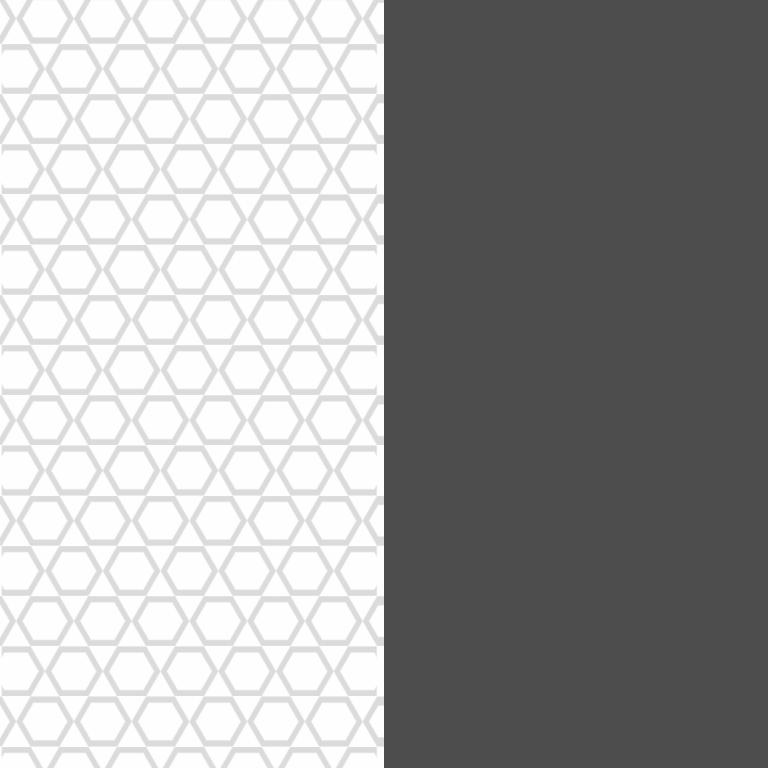
This pattern is drawn by a WebGL 2 fragment shader. Its source:

```glsl
#version 300 es
precision highp float;

uniform vec2 u_resolution;
out vec4 fragColor;

const vec3 PAPER = vec3(0.995);
const vec3 LINE = vec3(0.86);
const vec3 CHARCOAL = vec3(0.302);

const vec2 PITCH = vec2(0.0752, 0.06537);
const vec2 FIRST_CENTER = vec2(0.0586, 0.0605);
const float APOTHEM = 0.0326;
const float SPLIT = 0.5;
const vec2 LATTICE_SPAN = vec2(0.0023, 0.4906);

// Distances to the flat sides (x) and the slanted sides (y) of a hexagon
vec2 hexSides(vec2 p, float apothem) {
    p = abs(p);
    return vec2(p.y, dot(p, vec2(0.8660, 0.5))) - apothem;
}

// Hexagonal outline whose stroke lies inside its border
float hexRing(vec2 p, float apothem, vec2 stroke) {
    vec2 sides = hexSides(p, apothem);
    float outer = max(sides.x, sides.y);
    float inner = max(sides.x + stroke.x, sides.y + stroke.y);
    return max(outer, -inner);
}

float coverage(float distance, float blur) {
    return 1.0 - smoothstep(-blur, blur, distance);
}

// Staggered rows of hexagons that touch at their corners
float lattice(vec2 p, float blur) {
    vec2 q = p - FIRST_CENTER;
    float row = floor(q.y / PITCH.y + 0.5);
    float shifted = mod(row, 2.0);
    q.y -= row * PITCH.y;
    q.x -= 0.5 * shifted * PITCH.x;
    q.x -= PITCH.x * floor(q.x / PITCH.x + 0.5);

    // Flat strokes thicken in the last sliver before the split
    float margin = step(LATTICE_SPAN.y, p.x);
    vec2 stroke = vec2(mix(0.0081, 0.0120, margin), 0.0072);
    float ring = coverage(hexRing(q, APOTHEM, stroke), blur);

    // Shifted rows stop short of both ends
    float outside = max(LATTICE_SPAN.x - p.x, p.x - LATTICE_SPAN.y);
    return ring * mix(1.0, coverage(outside, blur), shifted);
}

void main() {
    vec2 p = gl_FragCoord.xy / u_resolution;
    float pixel = 1.0 / u_resolution.y;
    float blur = max(0.0014, 0.7 * pixel);

    vec3 color = mix(PAPER, LINE, lattice(p, blur));

    // Plain dark half
    color = mix(CHARCOAL, color, coverage(p.x - SPLIT, 0.5 * pixel));
    fragColor = vec4(color, 1.0);
}
```
